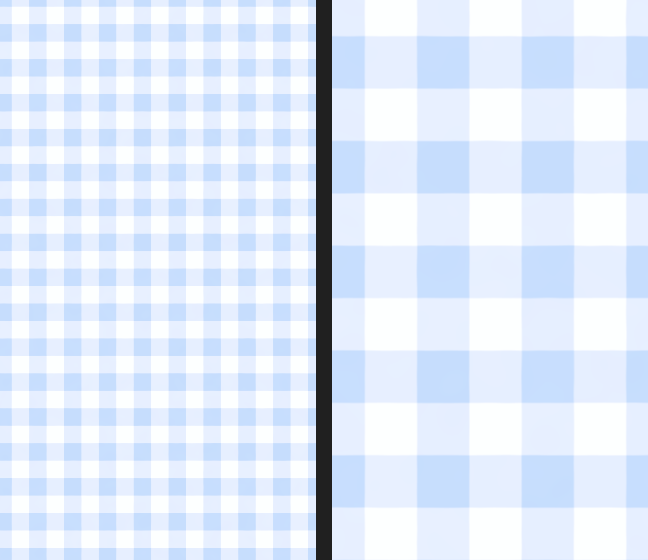
Left, the full canvas; right, a detail of the centre.
A WebGL 1 fragment shader for this pattern:

```glsl
precision highp float;
// Pale blue gingham: two sets of translucent bands crossing on white.

uniform vec2 u_resolution;

vec2 hash2(vec2 p) {
  p = vec2(dot(p, vec2(127.1, 311.7)), dot(p, vec2(269.5, 183.3)));
  return fract(sin(p) * 43758.55) * 2.0 - 1.0;
}

float gradientNoise(vec2 p) {
  vec2 i = floor(p);
  vec2 f = p - i;
  vec2 u = f * f * (3.0 - 2.0 * f);
  float bottom = mix(dot(hash2(i), f),
                     dot(hash2(i + vec2(1.0, 0.0)), f - vec2(1.0, 0.0)), u.x);
  float top = mix(dot(hash2(i + vec2(0.0, 1.0)), f - vec2(0.0, 1.0)),
                  dot(hash2(i + 1.0), f - 1.0), u.x);
  return mix(bottom, top, u.y);
}

void main() {
  // One unit is one repeat: about nine across and sixteen down.
  vec2 p = gl_FragCoord.xy / u_resolution.x * vec2(9.066, 9.049);
  vec2 q = p - vec2(0.086, 0.095);

  // Coverage of the vertical (x) and horizontal (y) bands, each half a repeat wide.
  vec2 fromCenter = abs(fract(q + 0.5) - 0.5);
  float soft = max(0.012, 4.6 / u_resolution.x);
  float wobble = 0.006 * gradientNoise(p * 5.0);
  vec2 band = 1.0 - smoothstep(-soft, soft, fromCenter - 0.25 + wobble);

  // White ground, one layer of tint, and the deeper crossing.
  vec3 white = vec3(0.994, 1.0, 1.0);
  vec3 tint = vec3(0.905, 0.938, 1.0);
  vec3 blue = vec3(0.78, 0.87, 0.994);
  vec3 color = mix(mix(white, tint, band.x), mix(tint, blue, band.x), band.y);

  // Slight unevenness from check to check and within the dye.
  float checkTone = hash2(floor(q * 2.0 + 0.5)).x;
  float dye = 0.004 * checkTone + 0.006 * gradientNoise(p * 3.0);
  color += dye * max(band.x, band.y) * vec3(1.0, 0.7, 0.3);

  gl_FragColor = vec4(clamp(color, 0.0, 1.0), 1.0);
}
```
